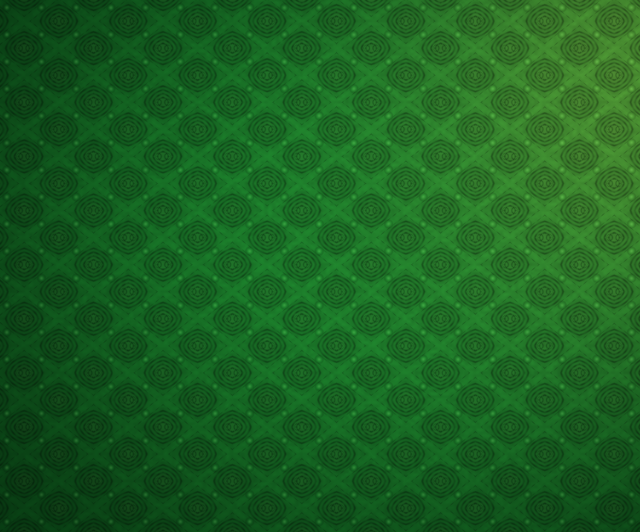
Reproduce this pattern procedurally as a WebGL 2 fragment shader.

```glsl
#version 300 es
precision highp float;

uniform vec2 u_resolution;
out vec4 outColor;

const vec2 REPEATS = vec2(9.22, 9.83);
const vec2 ANCHOR = vec2(0.348, 8.94);
const float CELL_ASPECT = 0.781;
const float PRINT_SOFTNESS = 0.0135;

float hash(vec2 p) {
    p = fract(p * vec2(0.1031, 0.1137));
    p += dot(p, p.yx + 33.33);
    return fract((p.x + p.y) * p.x * 17.3);
}

float valueNoise(vec2 p) {
    vec2 i = floor(p);
    vec2 f = p - i;
    f = f * f * (3.0 - 2.0 * f);
    float low = mix(hash(i), hash(i + vec2(1.0, 0.0)), f.x);
    float high = mix(hash(i + vec2(0.0, 1.0)), hash(i + 1.0), f.x);
    return mix(low, high, f.y);
}

float stroke(float d, float halfWidth, float blur) {
    return 1.0 - smoothstep(halfWidth - blur, halfWidth + blur, abs(d));
}

float diamondNorm(vec2 p) {
    return abs(p.x) + abs(p.y);
}

// Offset from the nearest centre of the staggered grid; id names the cell
vec2 staggeredCell(vec2 q, out vec2 id) {
    vec2 idA = floor(q + 0.5);
    vec2 idB = floor(q) + 0.5;
    id = diamondNorm(q - idA) < diamondNorm(q - idB) ? idA : idB;
    return q - id;
}

// Rounded eye shape with slightly pointed sides, 1.0 on its rim
float medallionRadius(vec2 v) {
    float oval = length(v / vec2(0.275, 0.22));
    float lens = abs(v.x) / 0.275 + abs(v.y) / 0.33;
    return mix(oval, lens, 0.3);
}

// Concentric rings whose ink fades in and out around the turn
float medallionLines(vec2 v, float r, float blur) {
    float ink = 0.0;
    float angle = atan(abs(v.y), abs(v.x) + 0.00001);
    for (int i = 0; i < 4; i++) {
        float n = float(i);
        float ring = 0.96 - 0.225 * n;
        float wear = 0.74 + 0.26 * cos(8.0 * angle + 2.4 * n);
        ink = max(ink, wear * stroke((r - ring) * 0.245, 0.012, blur));
    }
    // Paired arcs in the heart
    float arcs = stroke(length(vec2(abs(v.x) - 0.07, v.y)) - 0.045, 0.009, blur);
    return max(ink, 0.7 * arcs * (1.0 - smoothstep(0.3, 0.5, r)));
}

// Broad light with dim edges and a warm upper right
vec3 backdrop(vec2 uv) {
    vec3 deepGreen = vec3(0.03, 0.225, 0.07);
    vec3 midGreen = vec3(0.1, 0.47, 0.16);
    vec3 limeGreen = vec3(0.33, 0.58, 0.2);
    float falloff = length((uv - vec2(0.62, 0.58)) * vec2(1.0, 0.97));
    vec3 color = mix(midGreen, deepGreen, smoothstep(0.14, 0.88, falloff));
    vec2 toGlow = (uv - vec2(1.0, 0.85)) * vec2(2.9, 2.2);
    return mix(color, limeGreen, 0.8 * exp(-dot(toGlow, toGlow)));
}

void main() {
    vec2 uv = gl_FragCoord.xy / u_resolution;
    vec2 id;
    vec2 cell = staggeredCell(uv * REPEATS - ANCHOR, id);
    vec2 v = cell * vec2(1.0, CELL_ASPECT);
    float blur = max(PRINT_SOFTNESS, 0.7 * REPEATS.x / u_resolution.x);

    float r = medallionRadius(v);
    float edge = 0.5 - diamondNorm(cell);
    float inside = 1.0 - smoothstep(0.9, 1.25, r);
    float ink = medallionLines(v, r, blur);

    // Medallion body, rings and a faint warm heart
    vec3 color = backdrop(uv);
    color *= 1.0 - 0.06 * inside;
    color *= 1.0 - 0.31 * ink;
    float heart = (1.0 - smoothstep(0.2, 0.8, r)) * (1.0 - ink);
    color += vec3(0.03, 0.012, 0.012) * heart;

    // Crossing bands, broken border lines and small beads
    float band = (1.0 - smoothstep(0.0, 0.12, edge)) * (1.0 - inside);
    color *= 1.0 + 0.06 * band;
    float dashes = 0.55 + 0.45 * cos(abs(v.x) * 75.0);
    float border = stroke(edge - 0.085, 0.013, blur) * (1.0 - inside);
    color *= 1.0 - 0.18 * border * dashes;
    vec2 beadCentre = vec2(0.25, 0.25 * CELL_ASPECT);
    float beadDistance = length(abs(v) - beadCentre);
    color *= 1.0 - 0.12 * stroke(beadDistance - 0.055, 0.012, blur);
    float bead = 1.0 - smoothstep(0.0, 0.042, beadDistance);
    color += vec3(0.09, 0.11, 0.07) * bead;

    // Uneven print and fine grain
    float cellTone = hash(id * 2.0 + 41.0) - 0.5;
    float grain = valueNoise(uv * REPEATS * 18.0) - 0.5;
    color *= 1.0 + 0.02 * cellTone + 0.10 * grain;
    outColor = vec4(clamp(color, 0.0, 1.0), 1.0);
}
```
